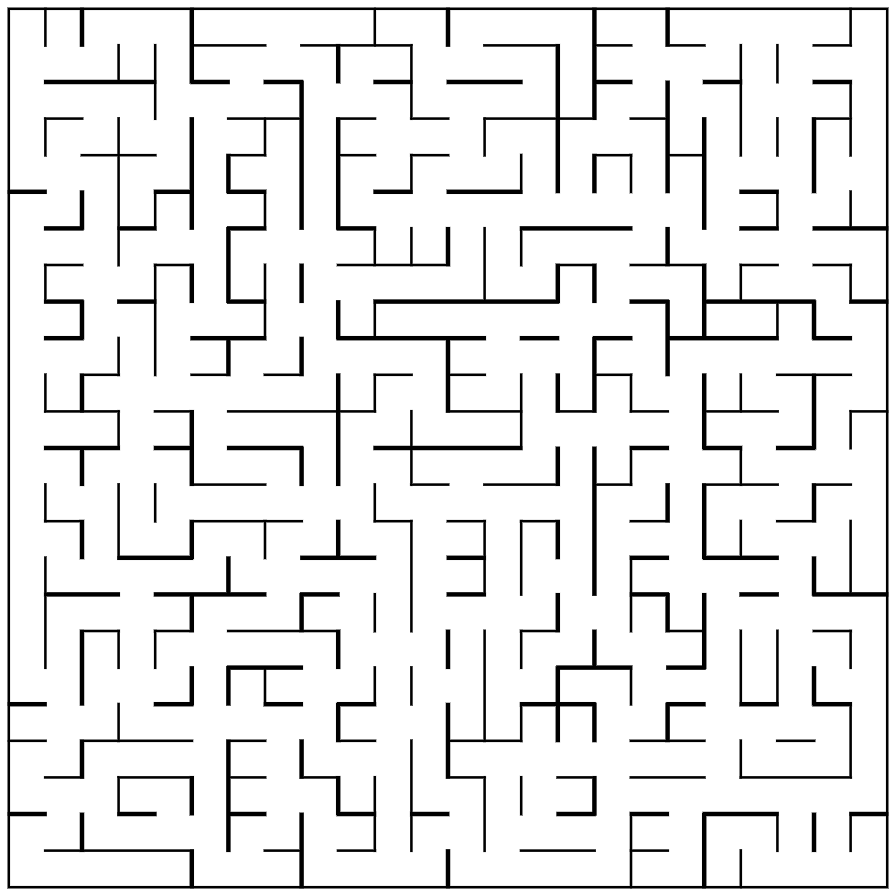
Give the GLSL for this pattern, as a WebGL 2 fragment shader.

```glsl
#version 300 es
precision highp float;
precision highp int;
// A square maze of 24 by 24 cells in black lines on white, inside a thin frame.
// Every inner grid corner sends one wall to a hashed neighbour; small closed
// loops are opened, and each grid line has its own thin or thick stroke.

uniform vec2 u_resolution;
out vec4 fragColor;

const int CELLS = 24;

// Unit step for direction 0 right, 1 up, 2 left, 3 down
ivec2 stepFor(int k) {
  return ivec2((1 - k) * (1 - k % 2), (2 - k) * (k % 2));
}

// Random direction of the wall that starts at a corner
int randomDirection(ivec2 corner) {
  uint n = uint(corner.x) * 1973u + uint(corner.y) * 9277u + 26699u;
  n = (n << 13) ^ n;
  n = n * (n * n * 15731u + 789221u);
  n ^= n >> 15;
  n *= 668265u;
  return int(n >> 28) & 3;
}

// Wall step of a corner; rightward walls of a closed loop are turned around
ivec2 wallStep(ivec2 corner) {
  ivec2 direction = stepFor(randomDirection(corner));
  if (direction.x != 1) return direction;
  ivec2 walker = corner;
  for (int i = 1; i <= 8; i++) {
    walker += stepFor(randomDirection(walker));
    if (walker == corner) return i > 2 ? -direction : direction;
  }
  return direction;
}

bool isInner(ivec2 corner) {
  return all(greaterThan(corner, ivec2(0))) && all(lessThan(corner, ivec2(CELLS)));
}

// A wall exists if either of its two ends sends it
bool hasWall(ivec2 corner, ivec2 direction) {
  ivec2 neighbour = corner + direction;
  return (isInner(corner) && wallStep(corner) == direction)
      || (isInner(neighbour) && wallStep(neighbour) == -direction);
}

// Half stroke of a grid line, mirrored about the middle line
float halfStroke(int line) {
  int fromMiddle = min(abs(line - CELLS / 2), 31);
  return ((1241 >> fromMiddle) & 1) == 1 ? 0.061 : 0.035;
}

void main() {
  // Canvas to cell units, with a narrow margin around the frame
  float cellsPerPixel = 24.48 / min(u_resolution.x, u_resolution.y);
  vec2 p = (gl_FragCoord.xy - 0.5 * u_resolution) * cellsPerPixel + 12.0;
  ivec2 corner = ivec2(floor(p + 0.5));
  vec2 local = p - vec2(corner);

  // Frame
  vec2 fromCentre = abs(p - 12.0);
  float dist = abs(max(fromCentre.x, fromCentre.y) - 12.0) - 0.035;

  // Half walls leaving the nearest corner, with square ends
  for (int k = 0; k < 4; k++) {
    ivec2 direction = stepFor(k);
    if (!hasWall(corner, direction)) continue;
    vec2 d = vec2(direction);
    float along = dot(local, d);
    float across = abs(dot(local, vec2(-d.y, d.x)));
    int line = direction.x != 0 ? corner.y : corner.x;
    dist = min(dist, max(across - halfStroke(line), -along - 0.04));
  }

  float ink = clamp(0.5 - dist / cellsPerPixel, 0.0, 1.0);
  fragColor = vec4(vec3(1.0 - ink), 1.0);
}
```
